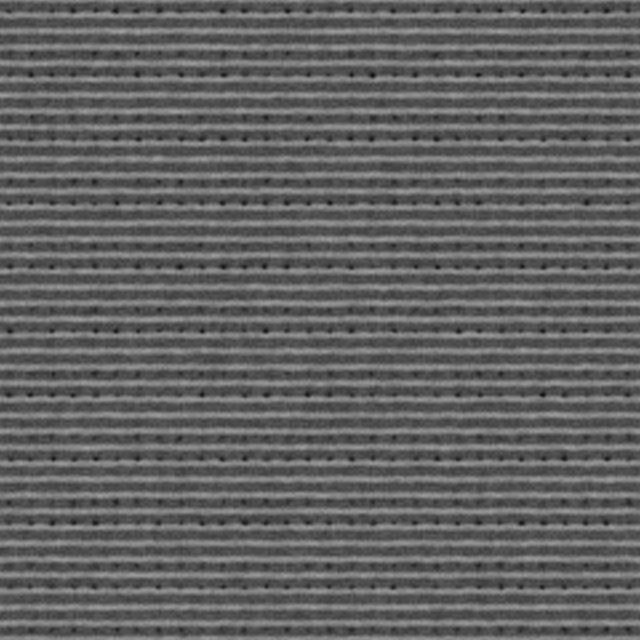
A Shadertoy shader for this texture:

```glsl
// Grey ribbed fabric: 40 soft horizontal ridges, with a pair of stitch-hole
// rows in every group of four ridges (10 groups down, 30 holes across).
// Ridges come from a shaped cosine; wrapping value noise adds grain and wear.

float hash(vec2 p) {
    vec3 q = fract(p.xyx * vec3(0.1031, 0.1030, 0.0973));
    q += dot(q, q.yzx + 33.33);
    return fract((q.x + q.y) * q.z);
}

// Value noise in -1..1 that wraps after "cells" lattice steps
float wrapNoise(vec2 uv, vec2 cells, float seed) {
    vec2 p = uv * cells;
    vec2 i = floor(p);
    vec2 f = fract(p);
    f = f * f * (3.0 - 2.0 * f);
    vec2 a = mod(i, cells);
    vec2 b = mod(i + 1.0, cells);
    float low = mix(hash(a + seed), hash(vec2(b.x, a.y) + seed), f.x);
    float high = mix(hash(vec2(a.x, b.y) + seed), hash(b + seed), f.x);
    return 2.0 * mix(low, high, f.y) - 1.0;
}

// Darkness of one row of holes; "height" is its place within a group
float holeRow(vec2 uv, float height, float seed) {
    vec2 grid = vec2(30.0, 10.0);
    vec2 p = uv * grid + vec2(0.04, 0.5 - height);
    vec2 id = mod(floor(p), grid);
    vec2 jitter = vec2(hash(id + seed), hash(id + seed + 17.0)) - 0.5;
    vec2 d = (fract(p) - 0.5) / grid - jitter * vec2(0.003, 0.0015);
    float strength = mix(0.35, 1.0, hash(id + seed + 41.0));
    float radius = mix(0.0042, 0.0054, hash(id + seed + 67.0));
    return strength * exp(-dot(d, d) / (radius * radius));
}

void mainImage(out vec4 fragColor, in vec2 fragCoord) {
    vec2 uv = fragCoord / iResolution.xy;

    // Stitch holes: one row in a groove, one just above a ridge
    float grooveHoles = holeRow(uv, 0.157, 3.0);
    float ridgeHoles = holeRow(uv, 0.827, 91.0);

    // Ridges sag a little under the holes and wander slightly
    float wobble = 0.035 * wrapNoise(uv, vec2(60.0, 40.0), 5.0);
    float phase = uv.y * 40.0 - 0.05 + wobble + 0.12 * ridgeHoles;
    float ridge = pow(0.5 + 0.5 * cos(6.2831853 * phase), 1.8);
    float crest = 0.26 + 0.025 * wrapNoise(uv, vec2(45.0, 40.0), 23.0);
    float grey = 0.288 + crest * ridge;

    // Faint second thread lying in each groove
    grey += 0.014 * cos(12.5663706 * phase) * (1.0 - ridge);

    // Woven columns, streaks along the ridges and fine grain
    grey += 0.014 * wrapNoise(uv, vec2(120.0, 20.0), 37.0);
    grey += 0.022 * wrapNoise(uv, vec2(90.0, 160.0), 53.0);
    grey += 0.040 * wrapNoise(uv, vec2(240.0, 240.0), 71.0);

    grey -= 0.15 * grooveHoles + 0.20 * ridgeHoles;
    fragColor = vec4(vec3(clamp(grey, 0.0, 1.0)), 1.0);
}
```
